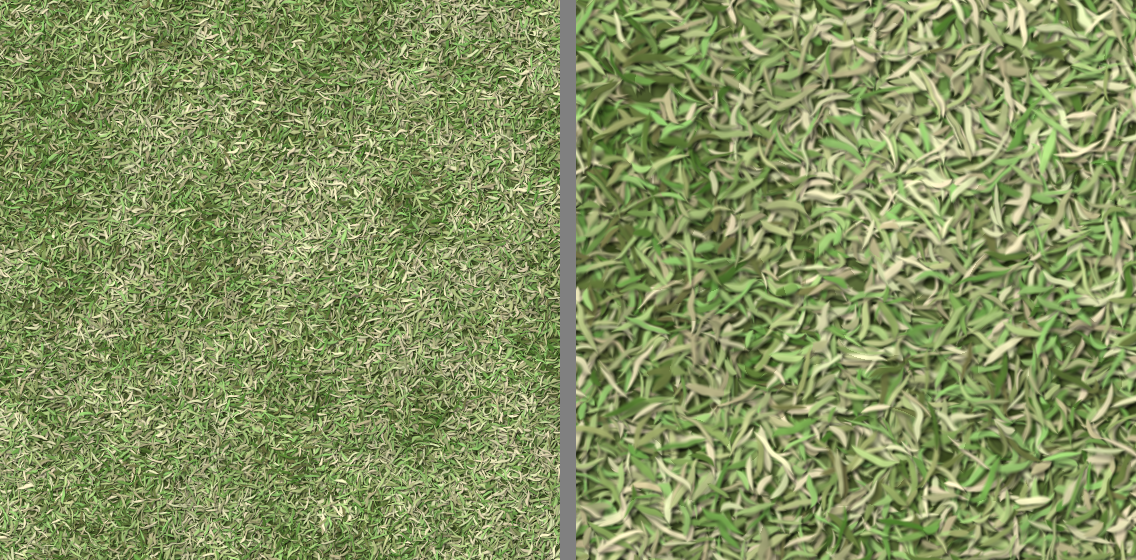
Left, the full canvas; right, a detail of the centre.
Give the GLSL for this texture, as a three.js fragment shader.

```glsl
// Short mown lawn seen from above: tangled green blades, dry straw and dark gaps.
varying vec2 vUv;

const int LAYERS = 14;
const float CELLS = 48.0;   // blade cells across the canvas
const float EDGE = 0.06;    // edge softness, in cells

const vec3 DEEP  = vec3(0.19, 0.24, 0.09);
const vec3 SHADE = vec3(0.36, 0.41, 0.22);
const vec3 MID   = vec3(0.47, 0.55, 0.32);
const vec3 LIGHT = vec3(0.61, 0.69, 0.45);
const vec3 STRAW = vec3(0.60, 0.62, 0.45);
const vec3 PALE  = vec3(0.76, 0.77, 0.61);

// Sineless hash: cell to three values in 0..1
vec3 hash3(vec2 p) {
  vec3 q = fract(p.xyx * vec3(0.1031, 0.1030, 0.0973));
  q += dot(q, q.yxz + 33.33);
  return fract((q.xxy + q.yzz) * q.zyx);
}

float valueNoise(vec2 p) {
  vec2 i = floor(p);
  vec2 f = fract(p);
  f = f * f * (3.0 - 2.0 * f);
  float low = mix(hash3(i).x, hash3(i + vec2(1.0, 0.0)).x, f.x);
  float high = mix(hash3(i + vec2(0.0, 1.0)).x, hash3(i + 1.0).x, f.x);
  return mix(low, high, f.y);
}

float fbm(vec2 p) {
  return 0.55 * valueNoise(p) + 0.3 * valueNoise(p * 2.1 + 17.0)
       + 0.15 * valueNoise(p * 4.3 + 41.0);
}

vec2 rotate(vec2 p, float angle) {
  float c = cos(angle);
  float s = sin(angle);
  return vec2(c * p.x + s * p.y, c * p.y - s * p.x);
}

// Approximate distance to a bent ribbon with blunt, narrowed ends
float bladeDistance(vec2 p, float halfLength, float halfWidth, float bend) {
  float along = p.x / halfLength;
  float square = along * along;
  float across = abs(p.y - bend * (square - 0.4));
  return max(across - halfWidth * (1.0 - square * square), abs(p.x) - halfLength);
}

// Picks a blade colour: low values are shaded green, high ones dry
vec3 bladeColor(float pick, float tint) {
  vec3 color = SHADE;
  color = mix(color, MID, step(0.10, pick));
  color = mix(color, LIGHT, step(0.31, pick));
  color = mix(color, STRAW, step(0.62, pick));
  color = mix(color, PALE, step(0.80, pick));
  vec3 greenShift = vec3(-0.11, 0.0, -0.08);
  vec3 dryShift = vec3(0.06, 0.0, 0.03);
  return color + mix(greenShift, dryShift, mix(tint, 1.0, 0.5 * step(0.62, pick)));
}

// Paints one layer of blades, each with a soft shadow, over the ground
vec3 paintLayer(vec3 ground, vec2 uv, float layer, float dryness, float flow) {
  vec2 p = uv * CELLS + hash3(vec2(layer, 7.0)).xy * 50.0 + layer * 61.0;
  vec2 home = floor(p);
  float depth = layer / float(LAYERS - 1);
  for (int y = -1; y <= 1; y++) {
    for (int x = -1; x <= 1; x++) {
      vec2 cell = home + vec2(float(x), float(y));
      vec3 place = hash3(cell);
      vec3 shape = hash3(cell + 113.7);
      vec3 tone = hash3(cell + 271.3);

      float angle = 0.35 + flow + (place.z - 0.5) * 2.9;
      float halfLength = mix(0.25, 0.78, shape.x);
      float halfWidth = mix(0.045, 0.11, shape.y);
      float bend = (shape.z - 0.5) * 0.24;
      vec2 offset = p - cell - place.xy;
      vec2 bladePos = rotate(offset, angle);
      vec2 shadowPos = rotate(offset + vec2(-0.06, 0.08), angle);

      float shadow = bladeDistance(shadowPos, halfLength, halfWidth, bend);
      ground *= 1.0 - 0.27 * (1.0 - smoothstep(-0.05, 0.09, shadow));

      float blade = bladeDistance(bladePos, halfLength, halfWidth, bend);
      vec3 color = bladeColor(tone.x + (dryness - 0.5) * 0.7, tone.y);
      float sheen = clamp(bladePos.y / halfWidth, -1.0, 1.0) * 0.04;
      color *= mix(0.93, 1.06, depth) * (0.97 + 0.14 * tone.z + sheen);
      ground = mix(ground, color, 1.0 - smoothstep(-EDGE, EDGE, blade));
    }
  }
  return ground;
}

void main() {
  // Broad fields: dry patches and the lean of the blades
  float dryness = fbm(vUv * 8.0 + 3.0);
  float flow = (valueNoise(vUv * 9.0 + 80.0) - 0.5) * 1.6;

  // Small kinks that break up the blade outlines
  vec2 kink = vec2(valueNoise(vUv * 95.0 + 5.0), valueNoise(vUv * 95.0 + 67.0)) - 0.5;
  vec2 uv = vUv + 0.0045 * kink;

  // Soil and thatch below the blades
  vec3 color = mix(DEEP, MID, 0.8 * valueNoise(vUv * 110.0));
  for (int i = 0; i < LAYERS; i++) {
    color = paintLayer(color, uv, float(i), dryness, flow);
  }

  // Uneven light and fine grain
  color *= 0.87 + 0.26 * fbm(vUv * 24.0 + 9.0);
  color *= 0.95 + 0.10 * valueNoise(vUv * 230.0);
  gl_FragColor = vec4(clamp(color * 1.05, 0.0, 1.0), 1.0);
}
```
